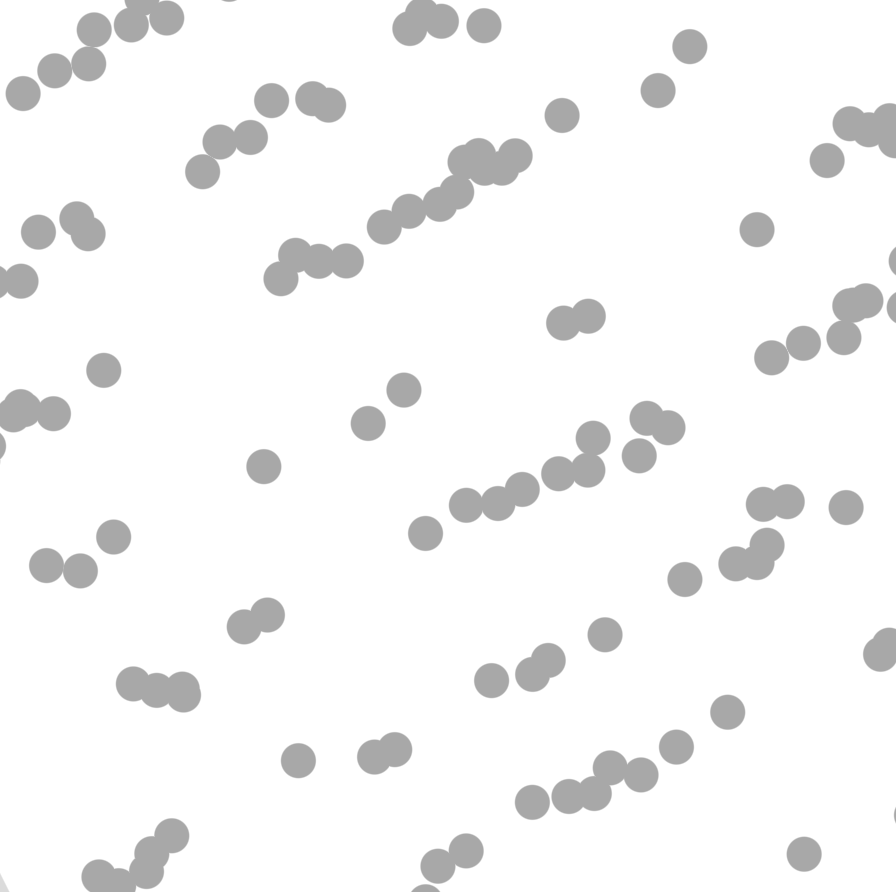
This pattern is drawn by a Shadertoy shader. Its source:

```glsl
// Grey round dots strung in loose clusters along slanted parallel bands on white.

const vec3 PAPER = vec3(1.0);
const vec3 DOT_GREY = vec3(0.66);
const vec3 CORNER_GREY = vec3(0.86);

const float DOT_RADIUS = 0.0196;
const float BAND_SLOPE = 0.537;   // rise of the bands per unit of width
const float BAND_SHIFT = 0.035;   // moves all bands across their direction
const float MAX_DOTS = 6.0;       // largest number of dots in one cluster
const vec2 CELL = vec2(0.125, 0.167); // cluster spacing along, band spacing across

float hash(vec2 p, float seed) {
    vec3 q = fract(vec3(p.xyx + seed * 7.31) * vec3(0.1031, 0.1030, 0.0973));
    q += dot(q, q.yzx + 33.33);
    return fract((q.x + q.y) * q.z);
}

// Turns canvas coordinates so that x runs along the bands.
vec2 alongBands(vec2 p, float slope) {
    vec2 dir = normalize(vec2(1.0, slope));
    return vec2(dot(p, dir), dot(p, vec2(-dir.y, dir.x)));
}

// Distance to one cluster: a short walk along the band, jittered across it.
float clusterDistance(vec2 p, vec2 id, float radius) {
    float share = hash(id, 1.0);
    float count = 1.0 + floor(MAX_DOTS * share * share);
    vec2 center = (id + vec2(hash(id, 2.0), 0.5)) * CELL;
    float nearest = 1.0;
    for (float i = 0.0; i < MAX_DOTS; i++) {
        if (i >= count) break;
        float spread = hash(id, 10.0 + i) + 0.5 * hash(id, 20.0 + i) - 0.75;
        vec2 dotCenter = center + vec2(0.0, 0.046 * spread);
        nearest = min(nearest, length(p - dotCenter) - radius);
        center.x += mix(0.012, 0.045, hash(id, 30.0 + i));
    }
    return nearest;
}

// Clusters only grow forwards, so look further back than ahead.
float dotsDistance(vec2 p, float radius) {
    vec2 id = floor(p / CELL);
    float nearest = 1.0;
    for (float i = -2.0; i <= 1.0; i++) {
        nearest = min(nearest, clusterDistance(p, id + vec2(i, 0.0), radius));
    }
    return nearest;
}

float coverage(float dist, float softness) {
    return 1.0 - smoothstep(-softness, softness, dist);
}

void mainImage(out vec4 fragColor, in vec2 fragCoord) {
    vec2 uv = fragCoord / iResolution.y;
    float softness = 0.9 / iResolution.y;

    // Pale wedge in the lower left corner
    float wedge = dot(uv, normalize(vec2(2.0, 1.0))) - 0.0095;
    vec3 color = mix(PAPER, CORNER_GREY, coverage(wedge, softness));

    // Banded dots
    vec2 p = alongBands(uv, BAND_SLOPE) - vec2(0.0, BAND_SHIFT);
    color = mix(color, DOT_GREY, coverage(dotsDistance(p, DOT_RADIUS), softness));

    fragColor = vec4(color, 1.0);
}
```
